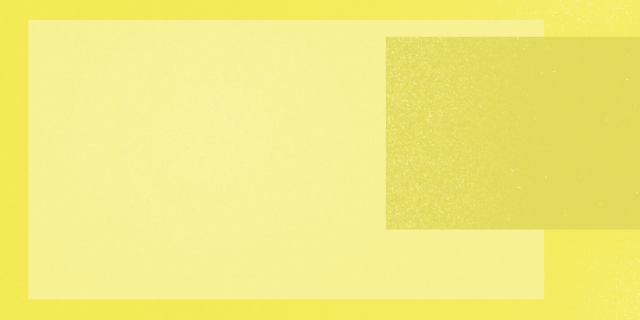
Give the GLSL for this background, as a Shadertoy shader.

```glsl
// Two overlapping flat panels, pale and olive, on grainy yellow paper.

const vec3 PAPER = vec3(0.957, 0.918, 0.338);
const vec3 PAPER_LIGHT = vec3(0.962, 0.930, 0.420);
const vec3 PALE = vec3(0.969, 0.946, 0.580);
const vec3 PALE_LIGHT = vec3(0.970, 0.950, 0.625);
const vec3 OLIVE = vec3(0.888, 0.858, 0.362);
const vec3 OLIVE_LIGHT = vec3(0.905, 0.875, 0.415);
const vec3 FLECK = vec3(0.985, 0.975, 0.780);

float hash(vec2 p) {
    vec3 q = fract(p.xyx * 0.1031);
    q += dot(q, q.yzx + 33.33);
    return fract((q.x + q.y) * q.z);
}

float valueNoise(vec2 p) {
    vec2 cell = floor(p), f = fract(p);
    f = f * f * (3.0 - 2.0 * f);
    float low = mix(hash(cell), hash(cell + vec2(1, 0)), f.x);
    float high = mix(hash(cell + vec2(0, 1)), hash(cell + vec2(1, 1)), f.x);
    return mix(low, high, f.y);
}

// Antialiased coverage of an axis-aligned rectangle
float panel(vec2 p, vec2 lower, vec2 upper, float pixel) {
    vec2 d = abs(p - 0.5 * (lower + upper)) - 0.5 * (upper - lower);
    return clamp(0.5 - max(d.x, d.y) / pixel, 0.0, 1.0);
}

// Soft elliptical patch, one at its centre
float glow(vec2 p, vec2 centre, vec2 radius) {
    vec2 d = (p - centre) / radius;
    return exp(-dot(d, d));
}

// Sparse short scratches, at most one per grid cell
float flecks(vec2 p, float cells, float density, float pixel) {
    vec2 g = p * cells, home = floor(g);
    float cover = 0.0;
    for (int j = -1; j <= 1; j++)
    for (int i = -1; i <= 1; i++) {
        vec2 cell = home + vec2(i, j);
        vec2 centre = cell + vec2(hash(cell + 11.0), hash(cell + 27.0));
        float angle = 6.2832 * hash(cell + 43.0);
        vec2 along = vec2(cos(angle), sin(angle));
        vec2 d = (g - centre) / cells;
        float halfLength = 0.006 * hash(cell + 61.0);
        float t = clamp(dot(d, along), -halfLength, halfLength);
        float edge = length(d - along * t) - 0.0012;
        float present = step(hash(cell + 79.0), density);
        cover = max(cover, present * clamp(0.5 - edge / pixel, 0.0, 1.0));
    }
    return cover;
}

void mainImage(out vec4 fragColor, in vec2 fragCoord) {
    vec2 p = fragCoord / iResolution.y;
    float pixel = 1.0 / iResolution.y;
    float fine = valueNoise(p * 230.0);
    float grain = 0.6 * fine + 0.4 * valueNoise(p * 110.0 + 50.0) - 0.5;
    float speckle = smoothstep(0.72, 0.95, fine);

    // Yellow paper, lighter and rougher toward the right corners
    float corners = glow(p, vec2(1.85, 1.0), vec2(0.35, 0.16))
                  + glow(p, vec2(2.0, 0.05), vec2(0.20, 0.20));
    float topFade = 0.35 * smoothstep(0.2, 1.5, p.x);
    vec3 paper = mix(PAPER, PAPER_LIGHT, min(topFade + 0.7 * corners, 1.0));
    paper = mix(paper, FLECK, 0.35 * speckle * min(corners, 1.0));

    // Pale panel with a softly worn centre
    float worn = glow(p, vec2(0.66, 0.58), vec2(0.42, 0.34));
    vec3 pale = mix(PALE, PALE_LIGHT, 0.7 * worn);
    pale = mix(pale, FLECK, 0.30 * speckle * worn);

    // Olive panel, most textured on its left side
    float rough = 1.0 - smoothstep(1.2, 1.75, p.x);
    vec3 olive = mix(OLIVE, OLIVE_LIGHT, 0.75 * rough);
    olive += 0.06 * grain * rough;
    olive = mix(olive, FLECK, 0.35 * speckle * rough);
    float dust = flecks(p, 14.0, 0.12, pixel);
    float specks = flecks(p + 7.0, 40.0, 0.05 + 0.10 * rough, pixel);
    olive = mix(olive, FLECK, max(0.7 * dust, 0.3 * specks));

    // Layers from back to front
    float paleCover = panel(p, vec2(0.0885, 0.0645), vec2(1.7005, 0.9375), pixel);
    float oliveCover = panel(p, vec2(1.2057, 0.2826), vec2(2.5, 0.8850), pixel);
    vec3 color = mix(paper, pale, paleCover);
    color = mix(color, olive, oliveCover);
    color += 0.012 * grain;
    fragColor = vec4(clamp(color, 0.0, 1.0), 1.0);
}
```
